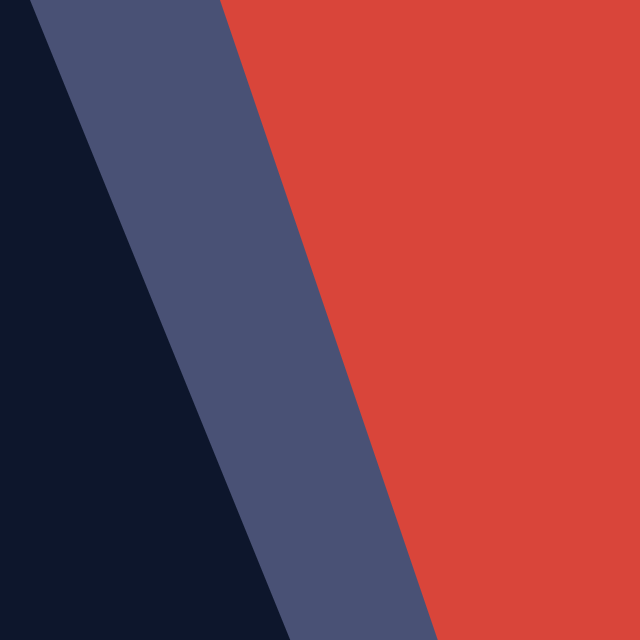
Give the GLSL for this background, as a WebGL 2 fragment shader.

```glsl
#version 300 es
precision highp float;

uniform vec2 u_resolution;
out vec4 fragColor;

const vec3 NAVY = vec3(0.051, 0.088, 0.173);
const vec3 SLATE = vec3(0.286, 0.318, 0.459);
const vec3 RED = vec3(0.851, 0.271, 0.227);

// Each edge: x at the bottom, x at the top
const vec2 LEFT_EDGE = vec2(0.4535, 0.0469);
const vec2 RIGHT_EDGE = vec2(0.6840, 0.3437);

// Signed distance to a slanted edge, positive on its right side
float edgeDistance(vec2 p, vec2 edge) {
    float slope = edge.y - edge.x;
    return (p.x - edge.x - slope * p.y) / length(vec2(1.0, slope));
}

// Antialiased coverage of the area right of an edge
float rightOf(vec2 p, vec2 edge, float pixel) {
    return clamp(0.5 + edgeDistance(p, edge) / pixel, 0.0, 1.0);
}

void main() {
    vec2 p = gl_FragCoord.xy / u_resolution;
    float pixel = 1.0 / min(u_resolution.x, u_resolution.y);

    // Layer the slate band, then the red field, over navy
    vec3 color = mix(NAVY, SLATE, rightOf(p, LEFT_EDGE, pixel));
    color = mix(color, RED, rightOf(p, RIGHT_EDGE, pixel));

    fragColor = vec4(color, 1.0);
}
```
